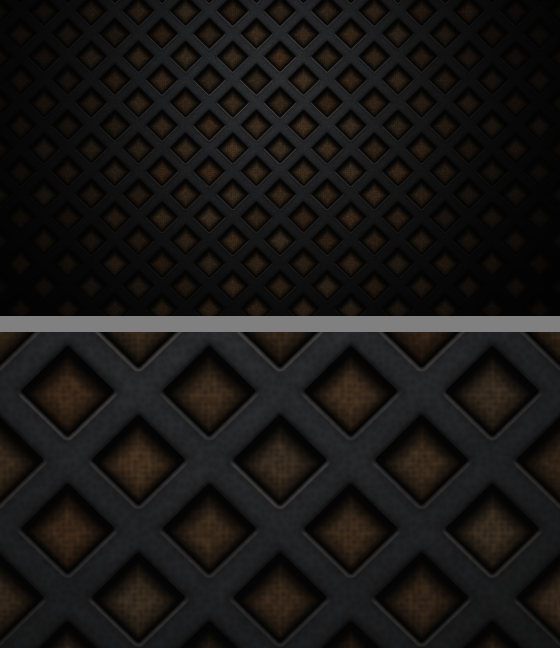
Top, the full canvas; bottom, a detail of the centre.
Write a Shadertoy shader that draws this pattern.

```glsl
float hash(vec2 p) {
    return fract(sin(dot(p, vec2(127.1, 311.7))) * 4375.85);
}

// Distance to the nearest jittered feature point
float cellular(vec2 p) {
    vec2 base = floor(p);
    float nearest = 2.0;
    for (int j = -1; j <= 1; j++) {
        for (int i = -1; i <= 1; i++) {
            vec2 id = base + vec2(i, j);
            vec2 jitter = vec2(hash(id), hash(id + 37.0));
            nearest = min(nearest, length(id + jitter - p));
        }
    }
    return nearest;
}

float roundedBox(vec2 p, float halfSize, float radius) {
    vec2 q = abs(p) - halfSize + radius;
    return length(max(q, 0.0)) + min(max(q.x, q.y), 0.0) - radius;
}

float softLight(vec2 p, vec2 centre, vec2 falloff) {
    vec2 d = p - centre;
    return exp(-dot(d * d, falloff));
}

void mainImage(out vec4 fragColor, in vec2 fragCoord) {
    vec2 p = (fragCoord - 0.5 * iResolution.xy) / iResolution.y;
    float aa = 8.0 / iResolution.y;

    // Diagonal lattice; both axes of s point upward
    vec2 q = (p - vec2(0.0, 0.030)) / vec2(0.1493, 0.1451);
    vec2 r = vec2(q.y + q.x, q.y - q.x);
    vec2 id = floor(r + 0.5);
    vec2 s = r - id;

    float hole = roundedBox(s - 0.012, 0.335, 0.03);
    float inset = roundedBox(s + 0.008, 0.268, 0.03);

    float barLight = softLight(p, vec2(-0.03, 0.24), vec2(2.9, 2.7));
    float panelLight = softLight(p, vec2(-0.02, 0.10), vec2(1.9, 1.3));
    float grain = cellular(p * 130.0);
    float mottle = sin(p.x * 61.0 + 2.0 * sin(p.y * 43.0)) * sin(p.y * 71.0 + sin(p.x * 37.0));

    // Grainy bars with a faint sheen along their middle
    float sheen = 0.85 + 0.25 * smoothstep(0.0, 0.14, hole);
    vec3 bars = vec3(0.142, 0.144, 0.150) * barLight * sheen;
    bars *= 0.90 + 0.22 * grain + 0.05 * mottle;

    // Lit rim on the lower edges, dark rim on the upper ones
    float lowerEdge = smoothstep(0.05, -0.05, max(s.x, s.y) - 0.34)
                    * smoothstep(0.02, -0.10, min(s.x, s.y));
    float rim = smoothstep(0.026, 0.0, abs(hole - 0.03));
    float rimWear = 0.7 + 0.5 * hash(id + 5.0);
    bars += vec3(0.115, 0.102, 0.090) * rim * lowerEdge * rimWear * (0.25 * panelLight + 0.75 * barLight);
    bars *= 1.0 - 0.45 * (1.0 - lowerEdge) * smoothstep(0.05, 0.0, hole);

    // Woven brown panel, darker toward its sides and under the upper walls
    float weave = 0.93 + 0.07 * sin(r.x * 75.0) * sin(r.y * 75.0);
    vec3 brown = mix(vec3(0.235, 0.185, 0.130), vec3(0.255, 0.172, 0.105), hash(id));
    brown *= panelLight * weave * (0.80 + 0.34 * grain) * (0.85 + 0.30 * hash(id + 11.0));
    brown *= 0.55 + 0.45 * smoothstep(0.0, -0.18, inset);
    brown *= 1.0 - 0.5 * smoothstep(0.10, 0.29, max(s.x, s.y));

    vec3 recess = vec3(0.014, 0.013, 0.012) * (0.3 + 0.7 * panelLight);
    vec3 color = mix(recess, brown, smoothstep(0.035 + aa, -0.035 - aa, inset));
    color = mix(color, bars, smoothstep(-aa, aa, hole));

    fragColor = vec4(color + 0.004, 1.0);
}
```
